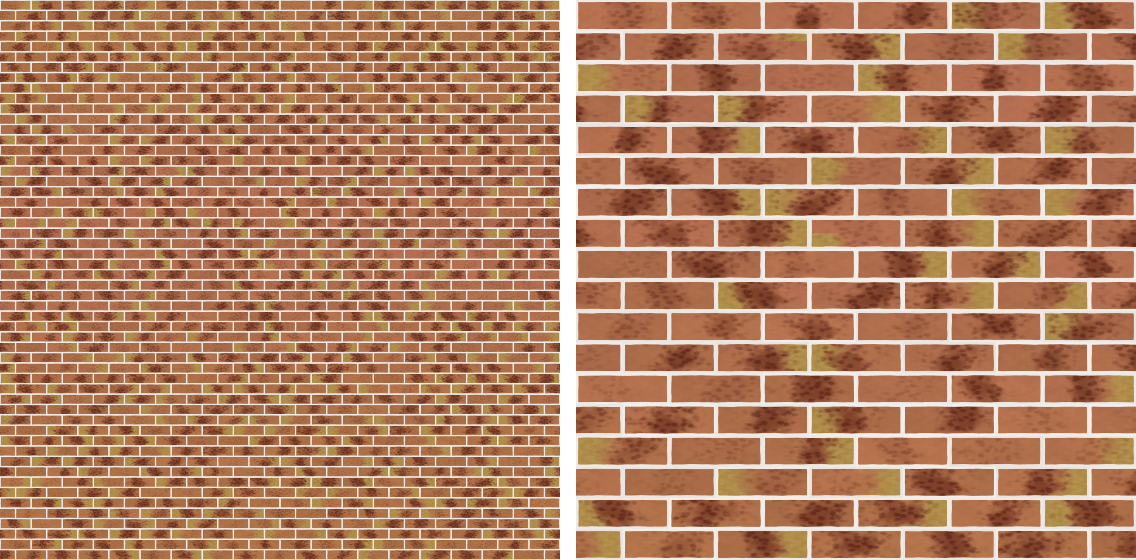
Left: the whole. Right: its middle third, enlarged.
Write a three.js fragment shader that draws this texture.

```glsl
// Running-bond brick wall, 18 bricks across and 54 courses down, with pale joints.
// Each brick is a rounded box stained by a dark scorch, flecks and a yellow end,
// shaped by layered sines and cellular noise seeded from its wrapped index.
varying vec2 vUv;

const float TAU = 6.2831853;
const vec2 COUNT = vec2(18.0, 54.0);
const float JOINT = 0.0027;
const float CORNER = 0.0006;

const vec3 MORTAR = vec3(0.935, 0.915, 0.895);
const vec3 CLAY = vec3(0.675, 0.440, 0.275);
const vec3 PINK_CLAY = vec3(0.690, 0.420, 0.310);
const vec3 YELLOW = vec3(0.690, 0.565, 0.290);
const vec3 SCORCH = vec3(0.510, 0.265, 0.165);
const vec3 CHAR = vec3(0.380, 0.160, 0.110);

float hash(vec2 p) {
  vec3 q = fract(p.xyx * 0.1031);
  q += dot(q, q.yzx + 33.33);
  return fract((q.x + q.y) * q.z);
}

// Distance to the nearest jittered cell point
float cellular(vec2 p) {
  vec2 cell = floor(p);
  float nearest = 2.0;
  for (int y = -1; y <= 1; y++) {
    for (int x = -1; x <= 1; x++) {
      vec2 c = cell + vec2(float(x), float(y));
      vec2 point = c + vec2(hash(c), hash(c + 41.7));
      nearest = min(nearest, length(p - point));
    }
  }
  return nearest;
}

// Cloudy value from -1 to 1
float layeredSines(vec2 p, float phase) {
  float sum = 0.0;
  float weight = 0.5;
  for (int i = 0; i < 4; i++) {
    sum += weight * sin(p.x + phase + 1.7 * sin(p.y + phase));
    p = mat2(1.2, 1.4, -1.4, 1.2) * p;
    phase += 2.3;
    weight *= 0.55;
  }
  return sum;
}

float roundedBox(vec2 p, vec2 halfSize, float radius) {
  vec2 d = abs(p) - halfSize + radius;
  return length(max(d, 0.0)) + min(max(d.x, d.y), 0.0) - radius;
}

// Soft dark stain, strongest at its centre
float stain(vec2 p, vec2 centre, vec2 size, float cloud) {
  float d = length((p - centre) / size) + 0.38 * cloud;
  return 1.0 - smoothstep(0.15, 1.1, d);
}

// Brick face: p spans 3 by 1 around the brick centre
vec3 brickColor(vec2 p, vec2 id, float pinkness) {
  float seed = hash(id + 3.1);
  float phase = seed * 40.0;
  float side = hash(id + 17.3) < 0.5 ? -1.0 : 1.0;
  float cloud = layeredSines(p * vec2(2.6, 4.5), phase);
  float grain = layeredSines(p * vec2(11.0, 17.0), phase + 5.0);

  // Base clay
  vec3 color = mix(CLAY, PINK_CLAY, pinkness);
  color *= 0.97 + 0.07 * hash(id + 8.9) + 0.025 * cloud + 0.02 * grain;

  // Yellow end
  float hasYellow = step(hash(id + 29.4), 0.52 - 0.22 * pinkness);
  float yellow = smoothstep(0.15, 0.95, side * p.x + 0.28 * cloud);
  color = mix(color, YELLOW + 0.03 * grain, 0.9 * yellow * hasYellow);

  // Scorch beside the yellow
  float strength = smoothstep(0.1, 0.55, hash(id + 53.6));
  vec2 centre = vec2(side * mix(-0.5, 0.35, hash(id + 61.2)), 0.3 * (seed - 0.5));
  vec2 size = vec2(mix(0.55, 1.0, hash(id + 72.8)), 0.75);
  float scorch = stain(p, centre, size, cloud) * strength;
  color = mix(color, SCORCH, 0.9 * scorch);

  // Charred flecks, stretched along the brick
  float cells = cellular(p * vec2(3.2, 5.5) + seed * 90.0);
  float flecks = 1.0 - smoothstep(0.12, 0.5, cells + 0.15 * grain);
  float reach = stain(p, centre, size * 1.5, cloud);
  float charred = flecks * reach * (0.3 + 0.7 * strength);
  return mix(color, CHAR, clamp(0.65 * charred + 0.22 * scorch * scorch, 0.0, 1.0));
}

void main() {
  // Staggered grid with wrapped brick indices
  vec2 grid = vUv * COUNT;
  float row = floor(grid.y);
  grid.x += 0.5 * (1.0 - mod(row, 2.0));
  vec2 id = mod(floor(grid), COUNT);
  vec2 local = fract(grid) - 0.5;

  // Slightly uneven brick outline
  vec2 cellSize = 1.0 / COUNT;
  float wobble = 0.00016 * layeredSines(local * vec2(14.0, 5.0), hash(id) * 30.0);
  float gap = JOINT * (0.94 + 0.12 * hash(id + 5.7));
  float edge = roundedBox(local * cellSize, 0.5 * (cellSize - gap), CORNER) + wobble;
  float soft = max(0.0003, 0.5 * fwidth(vUv.x));
  float joint = smoothstep(-soft, soft, edge);

  // Broad bands of pinker clay
  float pinkness = 0.5 + 0.5 * cos(TAU * (vUv.y - 0.58));
  pinkness = pinkness * pinkness * (0.6 + 0.4 * hash(id + 84.1));

  vec3 brick = brickColor(local * vec2(3.0, 1.0), id, pinkness);
  vec3 mortar = MORTAR + 0.04 * (hash(id + 95.3) - 0.5);
  gl_FragColor = vec4(mix(brick, mortar, joint), 1.0);
}
```
